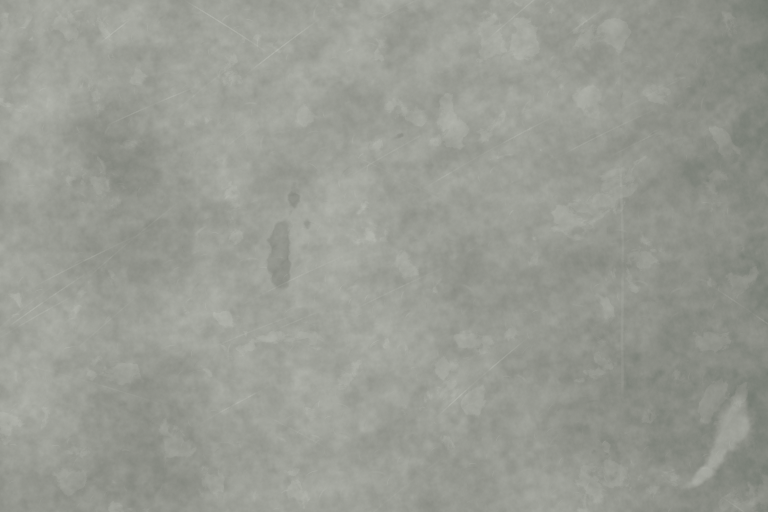
Give the GLSL for this texture, as a WebGL 1 fragment shader.

```glsl
precision highp float;
uniform vec2 u_resolution;

float hash(vec2 p) {
  return fract(sin(dot(p, vec2(127.1, 311.7))) * 43758.5453);
}

float noise(vec2 p) {
  vec2 cell = floor(p), f = fract(p);
  f = f * f * (3.0 - 2.0 * f);
  return mix(mix(hash(cell), hash(cell + vec2(1, 0)), f.x),
             mix(hash(cell + vec2(0, 1)), hash(cell + vec2(1, 1)), f.x), f.y);
}

float fbm(vec2 p) {
  float sum = 0.0, amp = 0.5;
  for (int i = 0; i < 6; i++) {
    sum += amp * noise(p);
    p = mat2(0.8, 0.6, -0.6, 0.8) * p * 2.03 + 17.3;
    amp *= 0.54;
  }
  return sum * 0.94;
}

vec2 turn(vec2 p, float a) {
  float c = cos(a), s = sin(a);
  return vec2(c * p.x + s * p.y, c * p.y - s * p.x);
}

float blob(vec2 p, vec2 centre, vec2 size) {
  vec2 d = (p - centre) / size;
  return exp(-dot(d, d));
}

// Soft tapered stroke along x
float stroke(vec2 p, float halfLength, float width) {
  float soft = max(width, 0.8 / u_resolution.y);
  float taper = 1.0 - smoothstep(0.3, 1.0, abs(p.x) / halfLength);
  return taper * (1.0 - smoothstep(0.2, 1.0, abs(p.y) / soft)) * width / soft;
}

// One short scuff per grid cell, light or dark
float scuffs(vec2 p, float scale, float seed) {
  vec2 cell = floor(p * scale), id = cell + seed;
  vec2 jitter = 0.3 + 0.4 * vec2(hash(id), hash(id + 3.7));
  vec2 q = turn(p * scale - cell - jitter, 0.55 + 2.2 * (hash(id + 8.1) - 0.5));
  q.y += 0.9 * q.x * q.x;
  float mark = stroke(q / scale, 0.3 / scale, (0.02 + 0.05 * hash(id + 5.3)) / scale);
  return mark * (hash(id + 1.9) - 0.35);
}

// Long scratches, mostly rising to the right
float scratches(vec2 p) {
  float sum = 0.0;
  for (int i = 0; i < 34; i++) {
    vec2 id = vec2(float(i), 4.0);
    float angle = 0.55 + 0.35 * (hash(id + 23.0) - 0.5);
    if (hash(id + 31.0) > 0.72) angle = -0.2 - 0.5 * hash(id + 37.0);
    vec2 q = turn(p - vec2(1.5 * hash(id), hash(id + 11.0)), angle);
    q.y += 0.15 * q.x * q.x;
    sum += (0.25 + 0.75 * hash(id + 41.0)) * stroke(q, 0.04 + 0.15 * hash(id + 47.0), 0.0022);
  }
  return sum;
}

void main() {
  vec2 p = gl_FragCoord.xy / u_resolution.y;
  vec2 warp = vec2(fbm(p * 4.0), fbm(p * 4.0 + 31.0)) - 0.5;
  vec2 w = p + 0.12 * warp;

  // Clouded plaster
  float cloud = fbm(w * 2.6 + 5.0) - 0.5;
  float brushed = fbm(turn(w, 0.55) * vec2(7.0, 15.0)) - 0.5;
  float crumble = fbm(p * 17.0 + 9.0) - 0.5;
  float grain = fbm(p * 62.0) - 0.5;
  float shade = 0.612 + 0.11 * cloud + 0.10 * brushed + 0.08 * crumble + 0.09 * grain;

  // Worn dark regions with crumbling borders
  float wear = 0.75 * blob(w, vec2(0.25, 0.73), vec2(0.13, 0.12))
             + 0.75 * blob(w, vec2(0.20, 0.50), vec2(0.14, 0.10))
             + 0.85 * blob(w, vec2(0.25, 0.22), vec2(0.15, 0.13))
             + 0.80 * blob(w, vec2(0.15, 0.02), vec2(0.28, 0.10))
             + 0.60 * blob(w, vec2(0.92, 0.44), vec2(0.16, 0.15))
             + 0.80 * blob(w, vec2(1.18, 0.20), vec2(0.20, 0.18));
  shade -= 0.028 * wear + 0.032 * smoothstep(0.35, 0.75, wear + 1.6 * crumble + 0.5 * brushed);

  // Darkened right side and corners, pale left side
  shade -= 0.095 * smoothstep(1.02, 1.50, w.x + 0.28 * cloud + 0.22 * crumble);
  shade -= 0.035 * smoothstep(0.72, 0.98, length((p - vec2(0.75, 0.5)) * vec2(1.0, 0.9)));
  shade += 0.018 * blob(w, vec2(0.06, 0.55), vec2(0.13, 0.40));

  // Pale chips and a smear at the lower right
  float chipArea = 0.15 * blob(p, vec2(1.36, 0.28), vec2(0.10, 0.09))
                 + 0.10 * blob(p, vec2(1.12, 0.68), vec2(0.16))
                 + 0.12 * blob(p, vec2(0.32, 0.22), vec2(0.10, 0.12));
  shade += 0.038 * smoothstep(0.15, 0.22, fbm(w * 15.0 + 70.0) - 0.5 + chipArea);
  float smear = blob(w, vec2(1.45, 0.16), vec2(0.045))
              + 0.7 * blob(turn(w - vec2(1.38, 0.09), 0.75), vec2(0.0), vec2(0.09, 0.014));
  shade += 0.10 * smoothstep(0.25, 0.75, smear + 0.9 * crumble);

  // Ragged upright stain and a small slanted one
  float stain = blob(p, vec2(0.548, 0.50), vec2(0.021, 0.065))
              + 0.8 * blob(p, vec2(0.574, 0.62), vec2(0.017, 0.045))
              + 0.5 * blob(p, vec2(0.60, 0.565), vec2(0.014, 0.02))
              + 0.7 * blob(turn(p - vec2(0.78, 0.735), 0.5), vec2(0.0), vec2(0.025, 0.010));
  shade -= 0.075 * smoothstep(0.38, 0.62, stain + 1.1 * crumble + 0.5 * grain);

  // Scuffs, scratches and a faint upright crease
  float broken = smoothstep(-0.12, 0.10, crumble);
  shade += 0.045 * broken * (scuffs(p, 17.0, 2.0) + scuffs(turn(p, 0.4), 31.0, 9.0));
  shade += 0.045 * scratches(p) * (0.35 + 0.65 * broken);
  float crease = stroke(turn(p - vec2(1.215 + 0.012 * warp.x, 0.42), 1.57), 0.60, 0.004);
  shade += 0.025 * crease * broken * (1.0 - 2.0 * step(0.75, p.y));

  // Grey with a slight green tint, stronger in the dark
  shade = clamp(shade, 0.44, 0.70);
  vec3 tint = mix(vec3(-0.012, 0.014, -0.020), vec3(0.0, 0.009, -0.021), smoothstep(0.45, 0.56, shade));
  gl_FragColor = vec4(shade + tint, 1.0);
}
```
